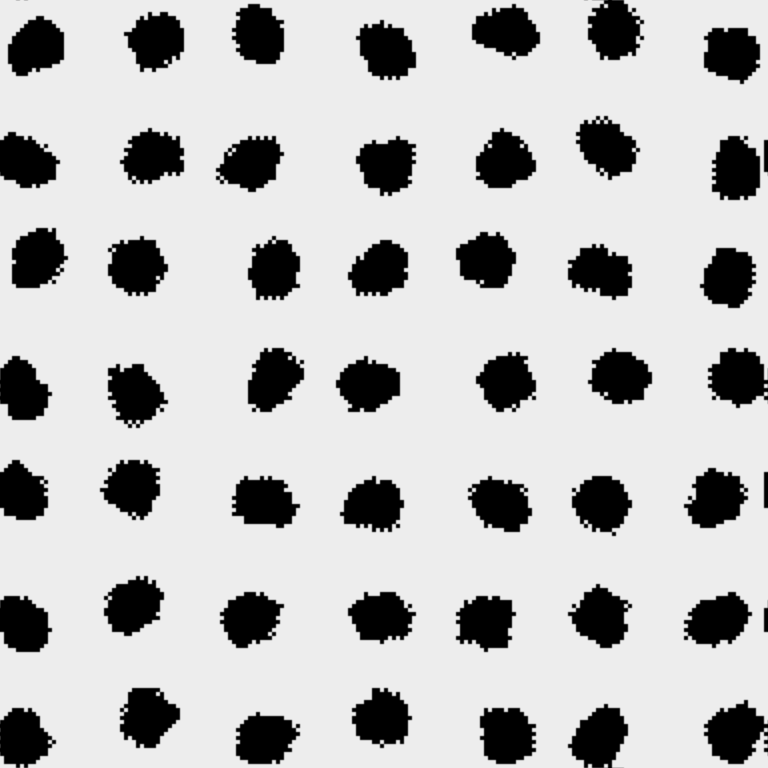
This pattern is drawn by a Shadertoy shader. Its source:

```glsl
const vec3  PAPER = vec3(0.93);
const vec3  INK = vec3(0.0);
const float LAST_DOT = 6.0;                 // seven dots per side
const vec2  FIRST = vec2(0.039, 0.051);     // centre of the lower left dot
const vec2  PITCH = vec2(0.1514, 0.149);
const vec2  SEAM = vec2(-0.0065, -0.002);   // where the sheet wraps around
const float JITTER = 0.017;
const float RADIUS = 0.0362;
const float STRETCH = 0.19;
const float LOBES = 0.26;
const float RAGGED = 0.0021;
const float BLOCKS = 192.0;                 // coarse raster across the canvas
const float EDGE = 0.4;                     // soft edge, in blocks
const float TAU = 6.2831853;

vec2 hash2(vec2 p) {
    vec3 q = fract(p.xyx * vec3(0.1031, 0.1030, 0.0973));
    q += dot(q, q.yzx + 33.33);
    return fract((q.xx + q.yz) * q.zy);
}

// Fine layered sines that fray the outline
float fray(vec2 p) {
    return sin(p.x * 613.0 + 2.0 * sin(p.y * 287.0))
         + sin(p.y * 547.0 + 2.0 * sin(p.x * 331.0));
}

// Signed distance to the blot nearest to p
float blotDistance(vec2 p) {
    p = fract(p - SEAM) + SEAM;
    vec2 id = clamp(round((p - FIRST) / PITCH), 0.0, LAST_DOT);
    vec2 d = p - FIRST - id * PITCH - JITTER * (2.0 * hash2(id + 7.0) - 1.0);
    float angle = atan(d.y, d.x);

    // Oval stretch first, then weaker lobes of rising frequency
    vec2 rnd = hash2(id + 31.0);
    float outline = 1.0 + STRETCH * rnd.x * sin(2.0 * angle + TAU * rnd.y);
    for (float k = 3.0; k < 8.0; k++) {
        rnd = hash2(id + 17.0 * k);
        outline += LOBES / k * rnd.x * sin(k * angle + TAU * rnd.y);
    }
    return length(d) - RADIUS * outline + RAGGED * fray(p);
}

float blockInk(vec2 block) {
    return step(blotDistance((block + 0.5) / BLOCKS), 0.0);
}

// Hard blocks joined by a narrow blend
float rasterInk(vec2 uv) {
    vec2 p = uv * BLOCKS - 0.5;
    vec2 b = floor(p);
    vec2 w = clamp((fract(p) - 0.5) / EDGE + 0.5, 0.0, 1.0);
    float low = mix(blockInk(b), blockInk(b + vec2(1, 0)), w.x);
    float high = mix(blockInk(b + vec2(0, 1)), blockInk(b + vec2(1, 1)), w.x);
    return mix(low, high, w.y);
}

void mainImage(out vec4 fragColor, in vec2 fragCoord) {
    vec2 uv = fragCoord / iResolution.xy;
    fragColor = vec4(mix(PAPER, INK, rasterInk(uv)), 1.0);
}
```
